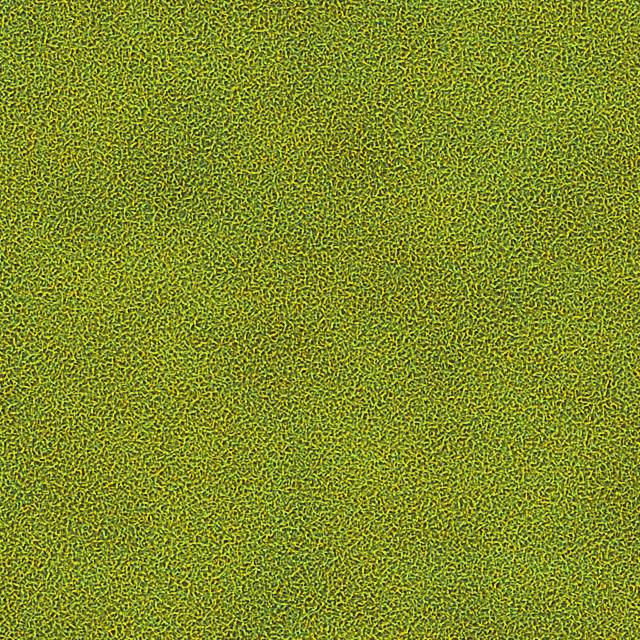
Give the GLSL for this texture, as a WebGL 1 fragment shader.

```glsl
precision highp float;
// Dense short turf: tiny sunlit blades in all directions over dark gaps.
uniform vec2 u_resolution;

#define CELLS 128.0        // blade cells across the canvas
#define BLADE_LENGTH 0.40  // in cells
#define BLADE_WIDTH 0.14   // in cells
#define SHADOW_SHIFT vec2(0.05, -0.05)
#define CONTRAST 4.6
#define PATCH_STRENGTH 0.075
#define SOIL vec3(0.20, 0.13, 0.14)
#define SHADE vec3(0.28, 0.29, 0.14)
#define MOSS vec3(0.38, 0.44, 0.15)
#define LEAF vec3(0.51, 0.58, 0.15)
#define LIME vec3(0.65, 0.71, 0.15)
#define SUNLIT vec3(0.82, 0.87, 0.16)

const float TAU = 6.28319;
const int BLADES_PER_CELL = 6;

float hash(vec2 p) {
  return fract(sin(dot(p, vec2(127.1, 311.7))) * 43758.5453);
}

vec2 hash2(vec2 p) {
  return vec2(hash(p), hash(p + 37.7));
}

float valueNoise(vec2 p) {
  vec2 i = floor(p);
  vec2 f = fract(p);
  f = f * f * (3.0 - 2.0 * f);
  float low = mix(hash(i), hash(i + vec2(1.0, 0.0)), f.x);
  float high = mix(hash(i + vec2(0.0, 1.0)), hash(i + 1.0), f.x);
  return mix(low, high, f.y);
}

// Soft elongated blade lying along the unit vector axis.
float blade(vec2 d, vec2 axis, float width) {
  float along = dot(d, axis) / BLADE_LENGTH;
  float across = (d.x * axis.y - d.y * axis.x) / width;
  return exp(-0.5 * (along * along + across * across));
}

// x: light minus the shade beside each blade, y: tint of the blades.
vec2 turf(vec2 p) {
  vec2 home = floor(p);
  vec2 sum = vec2(0.0);
  for (int y = -1; y <= 1; y++) {
    for (int x = -1; x <= 1; x++) {
      vec2 cell = home + vec2(float(x), float(y));
      for (int i = 0; i < BLADES_PER_CELL; i++) {
        vec2 seed = cell + 17.31 * float(i + 1);
        vec2 d = p - cell - hash2(seed);
        vec2 look = hash2(seed + 71.9);
        float angle = TAU * look.x;
        vec2 axis = vec2(cos(angle), sin(angle));
        float lit = blade(d, axis, BLADE_WIDTH);
        // Twice as wide and half as strong, so light and shade balance
        float shade = 0.5 * blade(d - SHADOW_SHIFT, axis, 2.0 * BLADE_WIDTH);
        sum.x += mix(0.4, 1.0, look.y) * (lit - shade);
        sum.y += (fract(look.y * 57.3) - 0.5) * lit;
      }
    }
  }
  return sum;
}

// Stops sit at the middle of each colour's share of the tones.
vec3 turfColor(float tone) {
  vec3 color = mix(SOIL, SHADE, min((tone - 0.03) / 0.09, 1.0));
  color = mix(color, MOSS, clamp((tone - 0.12) / 0.165, 0.0, 1.0));
  color = mix(color, LEAF, clamp((tone - 0.285) / 0.23, 0.0, 1.0));
  color = mix(color, LIME, clamp((tone - 0.515) / 0.235, 0.0, 1.0));
  return mix(color, SUNLIT, max((tone - 0.75) / 0.18, 0.0));
}

void main() {
  vec2 uv = gl_FragCoord.xy / min(u_resolution.x, u_resolution.y);
  vec2 grass = turf(uv * CELLS);

  // Faint broad patches of denser and drier growth
  float growth = valueNoise(uv * 7.0) + valueNoise(uv * 19.0 + 5.0) - 1.0;
  float dryness = valueNoise(uv * 9.0 + 31.0) - 0.5;

  // Logistic curve spreads the summed light evenly over all tones
  float tone = 1.0 / (1.0 + exp(-CONTRAST * (grass.x + PATCH_STRENGTH * growth)));
  float tint = grass.y + 0.25 * dryness;
  vec3 color = turfColor(tone) + tint * vec3(0.09, -0.03, -0.09);
  gl_FragColor = vec4(clamp(color, 0.0, 1.0), 1.0);
}
```
